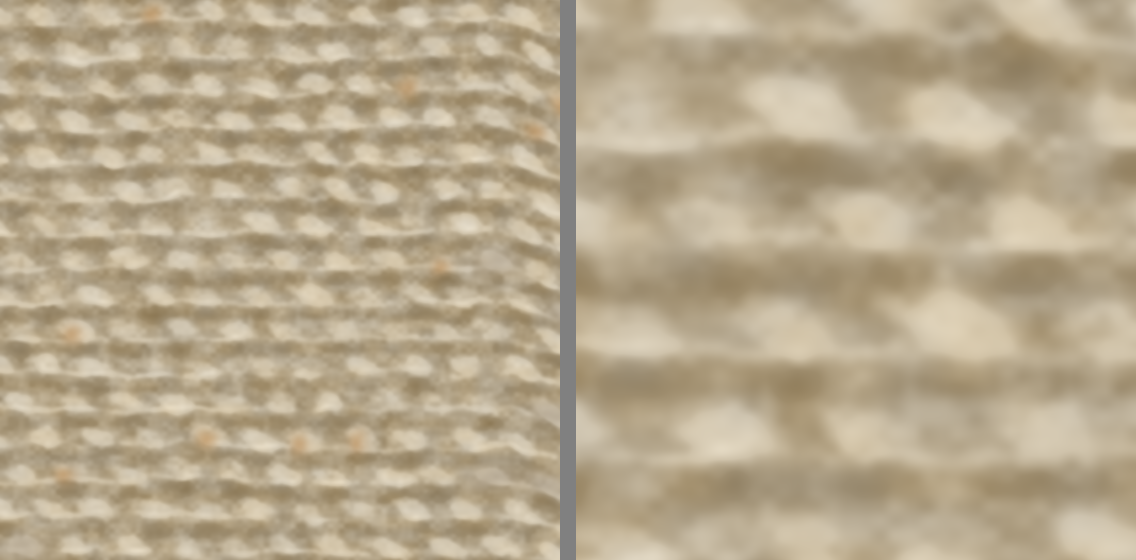
Left, the full canvas; right, a detail of the centre.
Give the GLSL for this texture, as a Shadertoy shader.

```glsl
// Coarse beige linen: staggered rows of raised stitches with soft shadows and stray tinted fibres.

float hash(vec2 p) {
    return fract(sin(dot(p, vec2(127.1, 311.7))) * 43758.5453);
}

float noise(vec2 p) {
    vec2 i = floor(p), f = fract(p);
    f = f * f * (3.0 - 2.0 * f);
    return mix(mix(hash(i), hash(i + vec2(1, 0)), f.x),
               mix(hash(i + vec2(0, 1)), hash(i + vec2(1, 1)), f.x), f.y);
}

// Soft elliptical spot; spread holds the squared radii
float spot(vec2 d, vec2 spread) {
    return exp(-dot(d * d, 1.0 / spread));
}

// Spot with a flatter crown and a crisper rim
float pad(vec2 d, vec2 spread) {
    float q = dot(d * d, 1.0 / spread);
    return exp(-q * q);
}

void mainImage(out vec4 fragColor, in vec2 fragCoord) {
    vec2 uv = fragCoord / iResolution.xy;

    // Uneven thread tension, with rows sagging near the right edge
    vec2 p = uv + 0.012 * (vec2(noise(uv * 7.0), noise(uv * 6.0 + 40.0)) - 0.5);
    p += 0.008 * (vec2(noise(uv * 34.0 + 5.0), noise(uv * 34.0 + 60.0)) - 0.5);
    p.y += 0.3 * max(uv.x - 0.91, 0.0);

    // Weave grid: about 10.7 stitches across and 15.8 rows
    vec2 grid = p * vec2(10.67, 15.83) + vec2(0.08, 0.09);
    float bump = 0.0, shadow = 0.0, strand = 0.0, rust = 0.0, grey = 0.0;

    for (int j = -1; j <= 1; j++) {
        float row = floor(grid.y) + float(j);
        float x = grid.x + 0.5 * mod(row, 2.0);
        float y = grid.y - row - 0.5;

        // Thin weft strand linking the stitches of this row
        float sway = 0.16 * (noise(vec2(x * 1.7, row * 9.0)) - 0.5);
        strand += exp(-pow(y + 0.17 + sway, 2.0) / 0.010)
                * (0.2 + 1.6 * noise(vec2(x * 3.0, row * 5.0 + 3.0)));

        for (int i = -1; i <= 1; i++) {
            vec2 cell = vec2(floor(x) + float(i), row);
            vec2 jitter = vec2(hash(cell + 3.7), hash(cell + 8.3)) - 0.5;
            vec2 d = vec2(x - cell.x - 0.5, y) - jitter * vec2(0.24, 0.16);
            float size = 0.75 + 0.5 * hash(cell + 15.1);

            // Stitch leans down to the right, with shade beneath it
            vec2 lean = vec2(d.x, d.y + 0.38 * d.x - 0.03);
            bump += pad(lean, vec2(0.10 * size, 0.075)) * (0.6 + 0.7 * hash(cell + 21.9));
            shadow += spot(d - vec2(0.03, -0.52), vec2(0.11, 0.05))
                    * (0.5 + 1.0 * hash(cell + 33.3));

            // Rare discoloured fibres
            float fleck = hash(cell + 52.6);
            rust += step(0.975, fleck) * spot(d + vec2(0.1, 0.1), vec2(0.04, 0.08));
            grey += step(fleck, 0.015) * spot(d, vec2(0.2, 0.15));
        }
    }

    // Relief plus fuzzy fibre variation, from fine to broad
    float light = 0.42 + 0.50 * bump - 0.36 * shadow + 0.22 * strand;
    light += 0.18 * (noise(uv * vec2(105.0, 115.0)) - 0.5);
    light += 0.30 * (noise(uv * vec2(54.0, 66.0) + 17.0) - 0.5);
    light += 0.20 * (noise(uv * vec2(24.0, 40.0) + 31.0) - 0.5);

    // Gentle rolloff at both ends of the tone range
    light += 0.5 * max(0.15 - light, 0.0) - 0.5 * max(light - 0.78, 0.0);
    vec3 color = mix(vec3(0.57, 0.50, 0.375), vec3(0.88, 0.835, 0.745), clamp(light, -0.15, 1.1));

    // Warm and cool tints
    color += vec3(0.015, -0.005, -0.04) * (noise(uv * vec2(30.0, 45.0) + 70.0) - 0.5);
    color = mix(color, vec3(0.72, 0.53, 0.31), 0.55 * min(rust, 1.0));
    color = mix(color, vec3(0.64, 0.59, 0.52), 0.55 * min(grey, 1.0));
    fragColor = vec4(color, 1.0);
}
```
